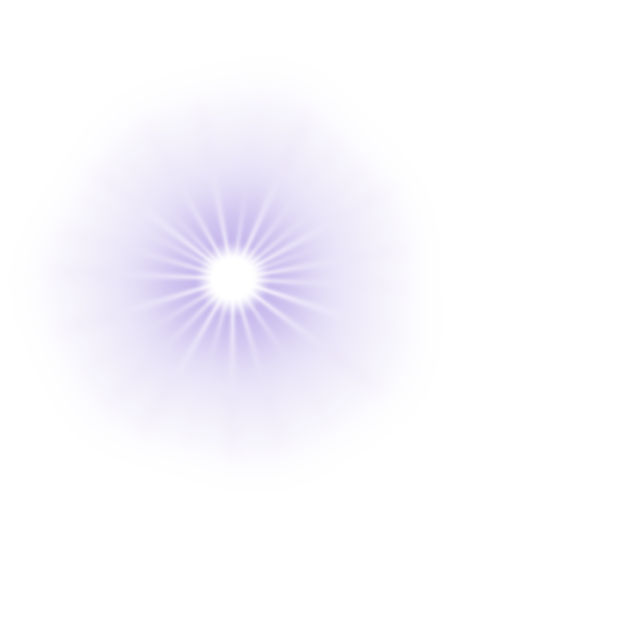
Reproduce this background procedurally as a three.js fragment shader.

```glsl
// A white-hot star in a soft lavender halo on a white ground.
// The halo is a sum of radial falloffs; a loop lays unevenly spaced rays that
// bleach the halo near the core and leave faint rosy streaks further out.
varying vec2 vUv;

// Direction of a ray in degrees: even steps, pushed along by two smooth bumps.
float rayAngle(float i) {
  float rightBump = 18.0 * exp(-pow(abs(i - 10.0) / 3.3, 2.0));
  float upperBump = 13.0 * exp(-pow(abs(i - 19.4) / 2.0, 2.0));
  return -163.0 + 14.2 * i + rightBump + upperBump;
}

// Layered sines around the centre, so that the halo is not a perfect disc.
float haloWobble(float angle) {
  return 0.03 * sin(3.0 * angle + 0.6) + 0.02 * sin(7.0 * angle + 2.0);
}

// Strength of the lavender at a given radius.
float haloTint(float r) {
  float wide = 0.17 * exp(-pow(r / 0.2, 2.0));
  float inner = 0.065 * exp(-pow(r / 0.12, 4.0));
  return (wide + inner) * (1.0 - smoothstep(0.24, 0.37, r));
}

void main() {
  vec2 p = vUv - vec2(0.3637, 0.5645);
  float radius = length(p);
  float angle = atan(p.y, p.x + 0.00001);

  // Rays: bright close to the core, rosy where they fade out
  float bleach = 0.0;
  float streak = 0.0;
  for (int k = 0; k < 25; k++) {
    float i = float(k);
    float a = radians(rayAngle(i));
    vec2 dir = vec2(cos(a), sin(a));
    float along = dot(p, dir);
    float across = abs(p.x * dir.y - p.y * dir.x);
    float vary = 0.5 + 0.5 * sin(i * 2.4 + 1.3);
    float main9 = 1.0 - step(0.5, abs(i - 9.0));

    float width = 0.0022 + 0.032 * max(along, 0.0);
    float beam = exp(-pow(across / width, 2.0)) * step(0.0, along);
    float reach = 0.105 + 0.035 * vary + 0.035 * main9;
    float fade = exp(-pow(max(along, 0.0) / reach, 3.0));
    bleach += beam * fade * (0.45 + 0.2 * vary + 0.25 * main9);

    float farBeam = exp(-pow(across / (0.006 + 0.035 * max(along, 0.0)), 2.0));
    float band = smoothstep(0.13, 0.22, along)
               * (1.0 - smoothstep(0.25, 0.29 + 0.03 * vary, along));
    streak += farBeam * band * (0.3 + 0.7 * vary);
  }

  // Halo, bleached by the rays and by the core
  float tint = haloTint(radius * (1.0 + haloWobble(angle)));
  tint *= 1.0 - min(bleach, 0.85);
  float coreMask = smoothstep(0.029, 0.062, radius);

  vec3 color = vec3(1.0);
  color -= tint * coreMask * vec3(1.0, 1.24, 0.33);
  color -= streak * vec3(0.006, 0.013, 0.004);
  gl_FragColor = vec4(clamp(color, 0.0, 1.0), 1.0);
}
```
